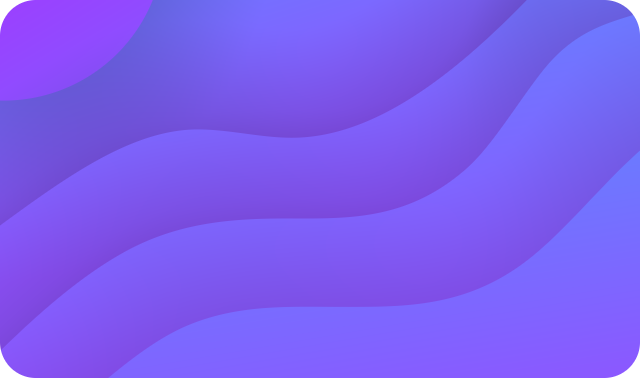
A WebGL 2 fragment shader for this background:

```glsl
#version 300 es
precision highp float;
// Rounded card with three flowing blue-violet waves and a glowing disc, each casting a soft shadow.

uniform vec2 u_resolution;
out vec4 fragColor;

const float TOP = 0.59; // card height in units of its width

// Cubic joining two knots (x, y, slope), straight beyond its ends.
float span(float x, vec3 a, vec3 b) {
    float w = b.x - a.x;
    float t = clamp((x - a.x) / w, 0.0, 1.0);
    float s = 1.0 - t;
    float y = mix(a.y, b.y, t * t * (3.0 - 2.0 * t));
    y += w * t * s * (a.z * s - b.z * t);
    return y + a.z * min(x - a.x, 0.0) + b.z * max(x - b.x, 0.0);
}

float upperWave(float x) {
    vec3 crest = vec3(0.309, 0.388, 0.0), dip = vec3(0.456, 0.375, 0.0);
    if (x < crest.x) return span(x, vec3(0.0, 0.238, 0.73), crest);
    if (x < dip.x) return span(x, crest, dip);
    return span(x, dip, vec3(0.823, 0.59, 1.03));
}

float middleWave(float x) {
    vec3 rise = vec3(0.195, 0.197, 0.55), shelf = vec3(0.449, 0.249, 0.0);
    vec3 climb = vec3(0.729, 0.327, 0.88), steep = vec3(0.846, 0.477, 1.28);
    if (x < rise.x) return span(x, vec3(0.0, 0.042, 0.98), rise);
    if (x < shelf.x) return span(x, rise, shelf);
    if (x < climb.x) return span(x, shelf, climb);
    if (x < steep.x) return span(x, climb, steep);
    return span(x, steep, vec3(1.0, 0.570, 0.32));
}

float lowerWave(float x) {
    vec3 rise = vec3(0.293, 0.082, 0.42), shelf = vec3(0.534, 0.111, 0.0);
    vec3 climb = vec3(0.833, 0.191, 0.82);
    if (x < rise.x) return span(x, vec3(0.169, 0.0, 0.83), rise);
    if (x < shelf.x) return span(x, rise, shelf);
    if (x < climb.x) return span(x, shelf, climb);
    return span(x, climb, vec3(1.0, 0.355, 0.88));
}

float waveHeight(int layer, float x) {
    return layer == 0 ? upperWave(x) : layer == 1 ? middleWave(x) : lowerWave(x);
}

// Signed distance to a wave, positive above it.
float waveDistance(int layer, vec2 p) {
    float slope = (waveHeight(layer, p.x + 0.002) - waveHeight(layer, p.x - 0.002)) / 0.004;
    return (p.y - waveHeight(layer, p.x)) / sqrt(1.0 + slope * slope);
}

// Blue to violet, running down the card with a sideways tilt.
vec3 blueViolet(vec2 p, float tilt, float start, float extent) {
    float t = (TOP - p.y + tilt * p.x - start) / extent;
    return mix(vec3(0.41, 0.49, 1.0), vec3(0.545, 0.345, 1.0), clamp(t, 0.0, 1.15));
}

// Darkens the backdrop near a shape, then lays the shape over it.
vec3 stack(vec3 below, vec3 fill, float d, float depth, float pixel) {
    float shadow = depth * pow(clamp(1.0 - d / 0.17, 0.0, 1.0), 1.15);
    return mix(below * (1.0 - shadow), fill, clamp(0.5 - d / pixel, 0.0, 1.0));
}

void main() {
    vec2 p = gl_FragCoord.xy / u_resolution * vec2(1.0, TOP);
    float pixel = 1.0 / u_resolution.x;

    // Backdrop and corner disc
    vec3 color = blueViolet(p, 0.3, -0.02, 0.36);
    vec3 violet = mix(vec3(0.61, 0.25, 1.0), vec3(0.55, 0.31, 1.0),
                      clamp((TOP - p.y + 0.6 * p.x) / 0.2, 0.0, 1.0));
    color = stack(color, violet, length(p - vec2(0.006, 0.684)) - 0.251, 0.13, pixel);

    // Waves from back to front: gradient start, gradient extent, shadow depth
    for (int i = 0; i < 3; i++) {
        vec3 wave = i == 0 ? vec3(0.03, 0.36, 0.14)
                  : i == 1 ? vec3(0.14, 0.42, 0.13) : vec3(0.37, 0.38, 0.10);
        color = stack(color, blueViolet(p, 0.17, wave.x, wave.y), waveDistance(i, p), wave.z, pixel);
    }

    // Rounded card outline on white
    vec2 halfCard = 0.5 * vec2(1.0, TOP);
    vec2 q = abs(p - halfCard) - halfCard + 0.056;
    float card = length(max(q, 0.0)) - 0.056;
    color = mix(color, vec3(1.0), clamp(0.5 + card / pixel, 0.0, 1.0));
    fragColor = vec4(color, 1.0);
}
```
